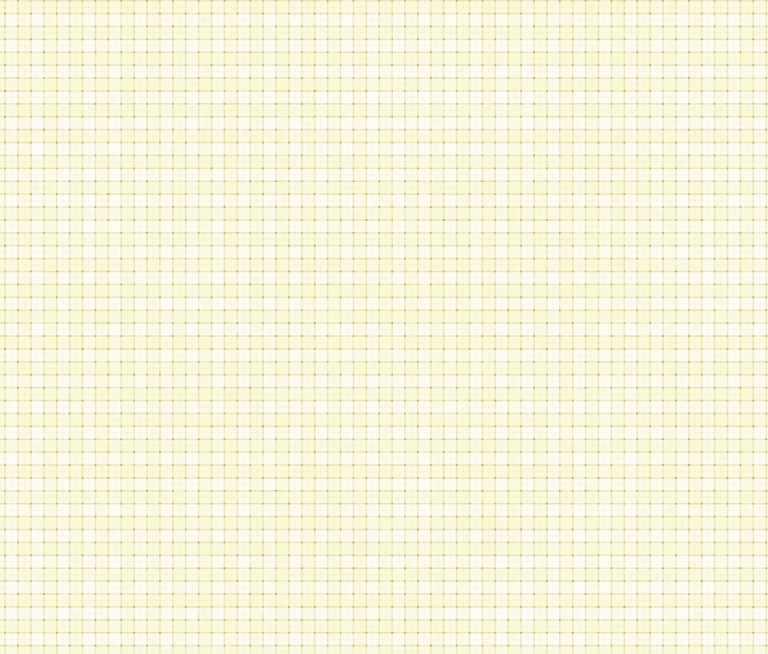
Reproduce this pattern procedurally as a Shadertoy shader.

```glsl
const float ROWS = 50.7;                       // cells down the canvas
const vec2 GRID_OFFSET = vec2(0.40, 0.05);     // first line, from the top left
const float LINE_WIDTH = 0.115;                // in cells
const float FAINT_WIDTH = 0.10;
const float FAINT_STRENGTH = 0.20;
const float DOT_WIDTH = 0.145;
const float MOTTLE = 0.55;                     // blotches within the checks
const float PATCHES = 0.25;                    // broad fading of the dye
const vec3 WHITE = vec3(0.994, 0.988, 0.960);
const vec3 CREAM = vec3(0.984, 0.978, 0.895);
const vec3 YELLOW = vec3(0.980, 0.978, 0.840);
const vec3 LINE_TINT = vec3(0.950, 0.932, 0.855);
const vec3 DOT_TINT = vec3(0.880, 0.810, 0.640);

float hash(vec2 p) {
    vec3 q = fract(p.xyx * 0.1031);
    q += dot(q, q.yzx + 33.33);
    return fract((q.x + q.y) * q.z);
}

float noise(vec2 p) {
    vec2 i = floor(p);
    vec2 f = fract(p);
    f = f * f * (3.0 - 2.0 * f);
    float low = mix(hash(i), hash(i + vec2(1.0, 0.0)), f.x);
    float high = mix(hash(i + vec2(0.0, 1.0)), hash(i + vec2(1.0)), f.x);
    return mix(low, high, f.y);
}

// Share of a pixel covered by a stripe repeated at every integer, per axis
vec2 stripe(vec2 p, float width, float pixel) {
    vec2 d = abs(fract(p + 0.5) - 0.5);
    vec2 overlap = min(d + 0.5 * pixel, vec2(0.5 * width))
                 - max(d - 0.5 * pixel, vec2(-0.5 * width));
    return max(overlap, 0.0) / pixel;
}

// Gingham ground: white, cream and yellow checks with blotchy dye
vec3 ground(vec2 p, float pixel) {
    vec2 wave = abs(fract(p * 0.5) - 0.5) * 2.0;
    float soft = pixel + 0.06;
    vec2 band = smoothstep(0.5 - soft, 0.5 + soft, abs(fract((p + 0.5) * 0.5) - 0.5) * 2.0);
    band = mix(band, wave, 0.12);
    float dye = 0.42 * band.x + 0.58 * (1.0 - band.y);
    float blotch = 0.6 * noise(p * vec2(3.6, 2.4)) + 0.4 * noise(p * vec2(6.5, 5.0) + 71.0);
    dye += MOTTLE * (blotch - 0.5) + PATCHES * (noise(p * 0.13 + 19.0) - 0.5);
    dye = clamp(dye, 0.0, 1.0);
    return dye < 0.5 ? mix(WHITE, CREAM, dye * 2.0) : mix(CREAM, YELLOW, dye * 2.0 - 1.0);
}

void mainImage(out vec4 fragColor, in vec2 fragCoord) {
    float pixel = ROWS / iResolution.y;
    vec2 p = vec2(fragCoord.x, iResolution.y - fragCoord.y) * pixel - GRID_OFFSET;
    vec2 knot = floor(p + 0.5);

    vec3 color = ground(p, pixel);

    // Thread lines, uneven along their length
    vec2 wear = vec2(noise(vec2(knot.x * 7.0, p.y * 1.7)),
                     noise(vec2(p.x * 1.7, knot.y * 7.0 + 43.0)));
    vec2 threads = min(stripe(p, LINE_WIDTH, pixel), 1.0) * (0.65 + 0.6 * wear);
    threads.y *= 1.1;
    vec2 faint = stripe(p + 0.5, FAINT_WIDTH, pixel) * FAINT_STRENGTH;
    faint *= 0.4 + 1.2 * noise(p * 1.3 + 5.0);
    color *= mix(vec3(1.0), LINE_TINT, threads.x + faint.x);
    color *= mix(vec3(1.0), LINE_TINT, threads.y + faint.y);

    // Dark knots where threads cross, heavier on alternate crossings
    vec2 cover = min(stripe(p, DOT_WIDTH, pixel), 1.0);
    float heavy = mod(knot.x + knot.y, 2.0);
    float strength = 0.35 + 0.35 * heavy + 0.5 * hash(knot + 11.0);
    color *= mix(vec3(1.0), DOT_TINT, cover.x * cover.y * strength);

    fragColor = vec4(clamp(color, 0.0, 1.0), 1.0);
}
```
